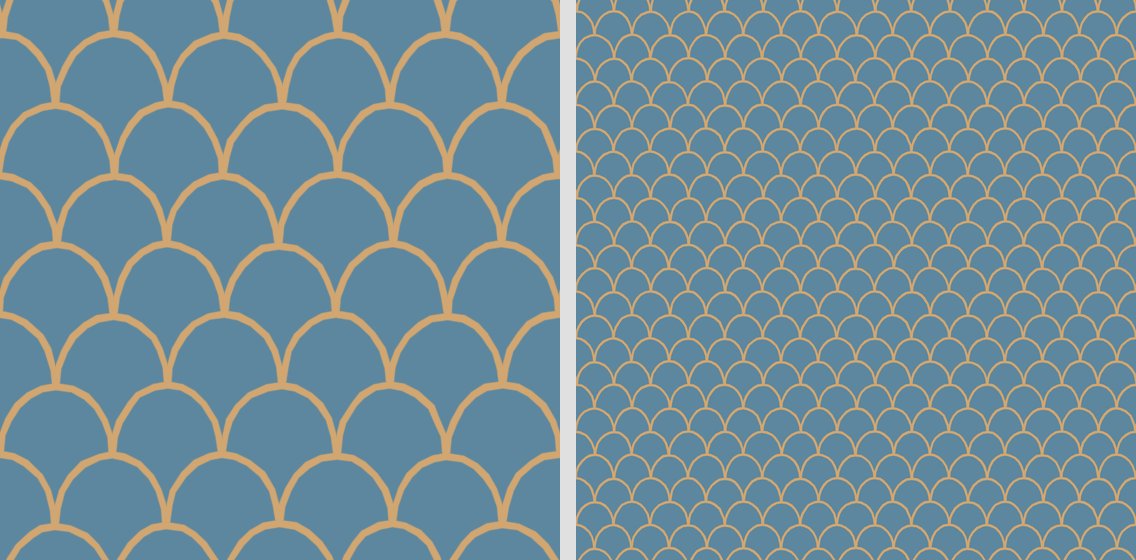
Left, the tile; right, the same tile 3 across and 3 down.
Reproduce this pattern procedurally as a WebGL 2 fragment shader.

```glsl
#version 300 es
precision highp float;
// Hand-drawn fish-scale pattern: tan outlined arches in staggered rows on dusty blue.

uniform vec2 u_resolution;
out vec4 fragColor;

const vec3 BLUE = vec3(0.36, 0.53, 0.62);
const vec3 TAN = vec3(0.824, 0.651, 0.44);

// Half columns and rows: 5 arches across, 8 staggered rows.
const vec2 GRID = vec2(10.0, 8.0);
const float ROW_SHIFT = 0.5;
const int SEGMENTS = 6;
const float HALF_PI = 1.5707963;

// Integer hash giving two values in -1..1.
vec2 hashSigned(vec2 cell, float salt) {
    uvec3 v = uvec3(vec3(mod(cell, GRID), salt)) * 1664525u + 10139u;
    v.x += v.y * v.z; v.y += v.z * v.x; v.z += v.x * v.y;
    v ^= v >> 16u;
    v.x += v.y * v.z; v.y += v.z * v.x;
    return vec2(v.xy >> 8u) / 8388608.0 - 1.0;
}

// Lattice point where an arch top meets the feet of the row above.
vec2 jointPosition(vec2 joint, vec2 jitter) {
    return (joint + vec2(0.0, ROW_SHIFT)) / GRID + jitter * hashSigned(joint, 1.0);
}

// Signed distance to a round-ended stroke whose half width varies along it.
float taperedSegment(vec2 p, vec2 a, vec2 b, float widthA, float widthB) {
    vec2 ab = b - a;
    float t = clamp(dot(p - a, ab) / dot(ab, ab), 0.0, 1.0);
    return length(p - a - ab * t) - mix(widthA, widthB, t);
}

// Quarter ellipse from arch top to foot, drawn as a slightly uneven polyline.
float archArm(vec2 p, vec2 top, vec2 foot, vec2 cell, float topWidth, float footWidth, float wobble) {
    vec2 center = vec2(top.x, foot.y);
    vec2 radii = vec2(foot.x - top.x, top.y - foot.y);
    vec2 previous = top;
    float previousWidth = topWidth;
    float d = 1.0;
    for (int k = 1; k <= SEGMENTS; k++) {
        float t = float(k) / float(SEGMENTS);
        float inner = k < SEGMENTS ? 1.0 : 0.0;
        vec2 shift = hashSigned(cell, float(k) + 10.0) * inner;
        float unevenWidth = 1.0 + 0.1 * inner * hashSigned(cell, float(k) + 30.0).x;
        float angle = (t + 0.03 * shift.y) * HALF_PI;
        vec2 next = center + radii * vec2(sin(angle), cos(angle)) + wobble * shift;
        float nextWidth = mix(topWidth, footWidth, t) * unevenWidth;
        d = min(d, taperedSegment(p, previous, next, previousWidth, nextWidth));
        previous = next;
        previousWidth = nextWidth;
    }
    return d;
}

// Each lattice cell holds one arm; its parity decides which way the arm leans.
float scalePattern(vec2 p, vec2 jitter, float footInset) {
    vec2 home = floor(p * GRID - vec2(0.0, ROW_SHIFT));
    float d = 1.0;
    for (int y = -1; y <= 1; y++) {
        for (int x = -1; x <= 1; x++) {
            vec2 cell = home + vec2(x, y);
            float lean = mod(cell.x + cell.y, 2.0);
            vec2 top = jointPosition(cell + vec2(lean, 1.0), jitter);
            vec2 foot = jointPosition(cell + vec2(1.0 - lean, 0.0), jitter);
            foot.x += footInset * sign(top.x - foot.x);
            d = min(d, archArm(p, top, foot, cell, 0.0066, 0.0057, 0.0014));
        }
    }
    return d;
}

void main() {
    vec2 uv = gl_FragCoord.xy / u_resolution;
    float pixel = 1.0 / min(u_resolution.x, u_resolution.y);
    float d = scalePattern(uv, vec2(0.0045, 0.003), 0.001);
    float line = 1.0 - smoothstep(-pixel, pixel, d);
    fragColor = vec4(mix(BLUE, TAN, line), 1.0);
}
```
